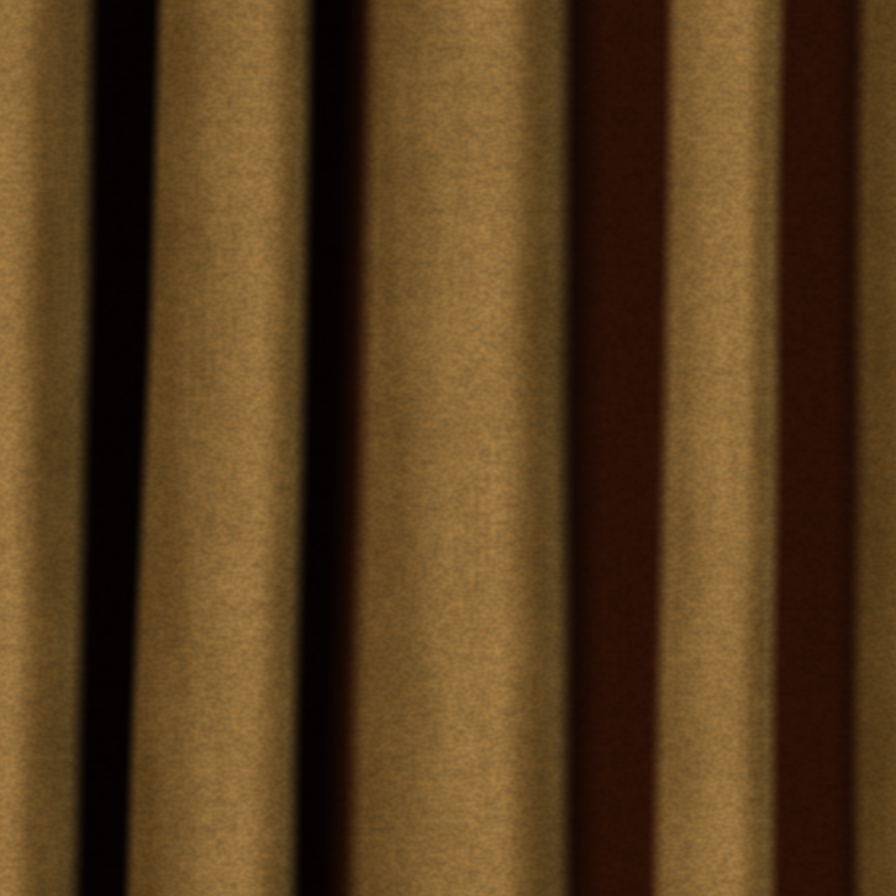
Write a WebGL 1 fragment shader that draws this texture.

```glsl
precision highp float;
uniform vec2 u_resolution;

vec2 gradient(vec2 cell) {
  float a = 6.2832 * fract(sin(dot(cell, vec2(127.1, 311.7))) * 43758.55);
  return vec2(cos(a), sin(a));
}

float gradientNoise(vec2 p) {
  vec2 i = floor(p), f = fract(p);
  vec2 u = f * f * f * (f * (f * 6.0 - 15.0) + 10.0);
  float a = dot(gradient(i), f);
  float b = dot(gradient(i + vec2(1.0, 0.0)), f - vec2(1.0, 0.0));
  float c = dot(gradient(i + vec2(0.0, 1.0)), f - vec2(0.0, 1.0));
  float d = dot(gradient(i + vec2(1.0, 1.0)), f - vec2(1.0, 1.0));
  return mix(mix(a, b, u.x), mix(c, d, u.x), u.y);
}

// One raised fold: edges are (left, right), light is (left, crest, right)
vec3 addFold(vec3 color, vec2 p, vec2 bottom, vec2 top, float crest, vec3 light, vec2 softness) {
  vec2 edges = mix(bottom, top, p.y);
  float t = (p.x - edges.x) / (edges.y - edges.x);
  float lit = mix(light.x, light.y, smoothstep(0.0, crest - 0.06, t));
  lit = mix(lit, light.z, smoothstep(crest, crest + 0.23, t));

  // Soft vertical creases and uneven pile
  lit += 0.10 * gradientNoise(vec2(p.x * 34.0 + p.y, p.y * 1.5));
  lit += 0.10 * gradientNoise(p * vec2(14.0, 9.0));
  vec3 cloth = mix(vec3(0.24, 0.155, 0.045), vec3(0.575, 0.435, 0.235), lit);

  // Cooler olive tint on the side turned away
  cloth += vec3(-0.015, 0.005, 0.012) * smoothstep(crest + 0.1, 1.0, t);

  float cover = smoothstep(-softness.x, softness.x, p.x - edges.x)
              * smoothstep(-softness.y, softness.y, edges.y - p.x);
  return mix(color, cloth, cover);
}

void main() {
  vec2 uv = gl_FragCoord.xy / u_resolution;
  vec2 p = uv;
  p.x += 0.004 * gradientNoise(vec2(uv.x * 5.0, uv.y * 2.5));

  // Shadowed gaps: black on the left, warm brown on the right
  float warmth = smoothstep(-0.035, 0.01, p.x - mix(0.39, 0.415, p.y));
  warmth *= 1.0 - 0.65 * smoothstep(0.61, 0.63, p.x) * (1.0 - smoothstep(0.63, 0.68, p.x));
  warmth *= 1.0 - 0.3 * smoothstep(0.925, 0.955, p.x);
  vec3 color = mix(vec3(0.022, 0.006, 0.004), vec3(0.165, 0.063, 0.02), warmth);

  // Folds from left to right
  color = addFold(color, p, vec2(-0.10, 0.085), vec2(-0.10, 0.104), 0.56,
                  vec3(0.65, 1.0, 0.36), vec2(0.010, 0.013));
  color = addFold(color, p, vec2(0.143, 0.328), vec2(0.180, 0.345), 0.70,
                  vec3(0.34, 0.98, 0.40), vec2(0.009, 0.012));
  color = addFold(color, p, vec2(0.394, 0.632), vec2(0.415, 0.630), 0.66,
                  vec3(0.44, 1.0, 0.36), vec2(0.014, 0.014));
  color = addFold(color, p, vec2(0.733, 0.862), vec2(0.748, 0.872), 0.66,
                  vec3(0.62, 1.0, 0.52), vec2(0.011, 0.010));
  color = addFold(color, p, vec2(0.957, 1.10), vec2(0.960, 1.10), 0.60,
                  vec3(0.24, 0.5, 0.3), vec2(0.012, 0.012));

  // Fine pile, slightly stretched sideways, with faint colour speckle
  float grain = 0.13 * gradientNoise(uv * vec2(170.0, 210.0))
              + 0.11 * gradientNoise(uv * vec2(75.0, 100.0) + 31.0)
              + 0.06 * gradientNoise(uv * vec2(28.0, 45.0) + 67.0);
  float speckle = gradientNoise(uv * 130.0 + 93.0);
  color *= 1.0 + grain + 0.06 * speckle * vec3(0.6, -0.2, -1.5);

  gl_FragColor = vec4(clamp(color, 0.0, 1.0), 1.0);
}
```
